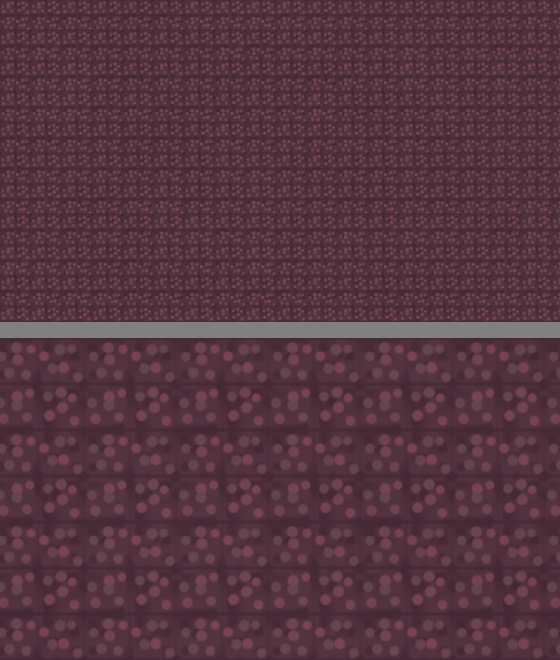
Top, the full canvas; bottom, a detail of the centre.
A Shadertoy shader for this pattern:

```glsl
const float ROWS = 10.5;             // square repeats down, counted from the top
const float BLOCKS = 2.0;            // clusters along each side of a repeat
const vec3 GROUND_DARK  = vec3(0.280, 0.162, 0.212);
const vec3 GROUND_LIGHT = vec3(0.328, 0.200, 0.250);
const vec3 SEAM  = vec3(0.268, 0.160, 0.208);
const vec3 ROSE  = vec3(0.485, 0.272, 0.338);
const vec3 MAUVE = vec3(0.405, 0.275, 0.312);
const vec3 STEM  = vec3(0.362, 0.202, 0.262);
const float SEAM_WIDTH = 0.035;
const float STEM_WIDTH = 0.035;
const float MOTTLE_CELLS = 10.0;     // mottling cells along one repeat
const float JITTER = 0.22;           // spot shift between clusters
const float WEAR = 0.008;            // brightness change between repeats
const int SPOTS = 6;
// Spot centre and radius, in units of one cluster
const vec3 SPOT[SPOTS] = vec3[SPOTS](
    vec3(0.52, 0.80, 0.120), vec3(0.80, 0.70, 0.095),
    vec3(0.24, 0.64, 0.105), vec3(0.62, 0.46, 0.120),
    vec3(0.32, 0.30, 0.115), vec3(0.76, 0.22, 0.105));

float hash(vec2 p) {
    vec3 q = fract(vec3(p.xyx) * 0.1031);
    q += dot(q, q.yzx + 33.33);
    return fract((q.x + q.y) * q.z);
}

// Value noise that wraps after the given number of cells
float wrappedNoise(vec2 p, float period) {
    vec2 i = floor(p), f = fract(p);
    f = f * f * (3.0 - 2.0 * f);
    vec2 a = mod(i, period), b = mod(i + 1.0, period);
    return mix(mix(hash(a), hash(vec2(b.x, a.y)), f.x),
               mix(hash(vec2(a.x, b.y)), hash(b), f.x), f.y);
}

float segmentDistance(vec2 p, vec2 a, vec2 b) {
    vec2 d = b - a;
    return length(p - a - d * clamp(dot(p - a, d) / dot(d, d), 0.0, 1.0));
}

float coverage(float dist, float blur) {
    return 1.0 - smoothstep(-blur, blur, dist);
}

// Spot centre, shifted differently in each cluster of a repeat
vec2 spotCentre(int i, vec2 block) {
    vec2 key = block * 7.0 + vec2(float(i) * 3.0, 11.0);
    return SPOT[i].xy + JITTER * (vec2(hash(key), hash(key + 41.0)) - 0.5);
}

void mainImage(out vec4 fragColor, in vec2 fragCoord) {
    vec2 fromTop = vec2(fragCoord.x, fragCoord.y - iResolution.y);
    vec2 grid = fromTop * ROWS / iResolution.y;
    vec2 cell = floor(grid), unit = fract(grid);
    vec2 block = floor(unit * BLOCKS), p = fract(unit * BLOCKS);
    float blur = max(0.6 * ROWS * BLOCKS / iResolution.y, 0.03);

    // Mottled ground
    float mottle = wrappedNoise(unit * MOTTLE_CELLS, MOTTLE_CELLS);
    vec3 color = mix(GROUND_DARK, GROUND_LIGHT, smoothstep(0.2, 0.8, mottle));

    // Seams between clusters, stronger along the rows
    vec2 edge = 0.5 - abs(p - 0.5);
    color = mix(color, SEAM, 0.80 * coverage(edge.y - SEAM_WIDTH, blur));
    color = mix(color, SEAM, 0.35 * coverage(edge.x - SEAM_WIDTH, blur));

    // Stems between neighbouring spots
    for (int i = 0; i < SPOTS - 2; i++) {
        float d = segmentDistance(p, spotCentre(i, block), spotCentre(i + 2, block));
        color = mix(color, STEM, 0.35 * coverage(d - STEM_WIDTH, blur));
    }

    // Rose and mauve spots
    for (int i = 0; i < SPOTS; i++) {
        float d = length(p - spotCentre(i, block)) - SPOT[i].z;
        float pick = hash(block * 5.0 + float(i) + 23.0);
        vec3 tint = mix(MAUVE, ROSE, smoothstep(0.3, 0.8, pick));
        color = mix(color, tint, 0.9 * coverage(d, blur));
    }

    // Slight wear from repeat to repeat
    color += WEAR * (hash(cell + 117.0) - 0.5);
    fragColor = vec4(color, 1.0);
}
```
